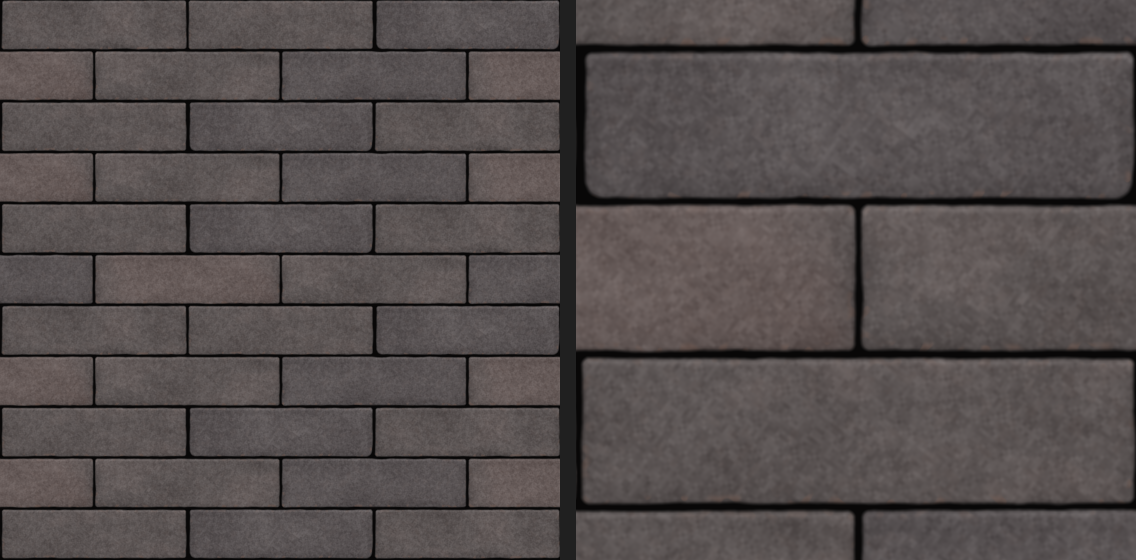
Left, the full canvas; right, a detail of the centre.
This texture is drawn by a three.js fragment shader. Its source:

```glsl
// Dark grey-brown brick wall in running bond with thin black joints.
varying vec2 vUv;

const vec2 GRID = vec2(3.0, 11.0);     // bricks across, courses up
const vec2 OFFSET = vec2(0.0014, 0.0012); // shift of the whole bond
const float JOINT = 0.0042;            // joint width
const float SOFTNESS = 0.0015;         // edge smoothing
const float CORNER = 0.0045;           // usual corner radius
const float WORN_CORNER = 0.011;       // lower corners of the worn brick
const float WOBBLE = 0.0026;           // raggedness of the edges
const float GRAIN = 0.10;              // strength of the fine grain
const float MOTTLE = 0.075;            // strength of the broad blotches

const vec3 JOINT_COLOR = vec3(0.03, 0.028, 0.028);
const vec3 GREY = vec3(0.359, 0.333, 0.330);
const vec3 COOL = vec3(0.343, 0.321, 0.325);
const vec3 RUSSET = vec3(0.395, 0.350, 0.342);
const vec3 CHIP = vec3(0.48, 0.38, 0.34);

float hash(vec2 p) {
  vec3 q = fract(vec3(p.xyx) * 0.1031);
  q += dot(q, q.yzx + 33.33);
  return fract((q.x + q.y) * q.z);
}

float noise(vec2 p) {
  vec2 i = floor(p);
  vec2 f = fract(p);
  f = f * f * (3.0 - 2.0 * f);
  return mix(mix(hash(i), hash(i + vec2(1.0, 0.0)), f.x),
             mix(hash(i + vec2(0.0, 1.0)), hash(i + 1.0), f.x), f.y);
}

// Each octave is turned so that the lattice does not show
float fbm(vec2 p) {
  float sum = 0.0;
  float amp = 0.5;
  for (int i = 0; i < 4; i++) {
    sum += amp * noise(p);
    p = mat2(1.6, 1.2, -1.2, 1.6) * p + 17.0;
    amp *= 0.5;
  }
  return sum / 0.9375;
}

float roundedBox(vec2 p, vec2 halfSize, float radius) {
  vec2 q = abs(p) - halfSize + radius;
  return length(max(q, 0.0)) + min(max(q.x, q.y), 0.0) - radius;
}

void main() {
  // Running bond: odd courses move by half a brick
  vec2 cell = (vUv - OFFSET) * GRID;
  float row = floor(cell.y);
  float odd = mod(row, 2.0);
  cell.x += 0.5 * odd;
  vec2 p = (fract(cell) - 0.5) / GRID;

  // Six brick designs, stepped sideways in every third pair of courses
  float shift = step(3.5, mod(row, 6.0));
  float kind = mod(floor(cell.x) - shift + GRID.x, GRID.x);
  float middle = step(0.5, kind) * step(kind, 1.5);
  float worn = (1.0 - odd) * middle;
  float russet = odd * step(kind, 0.5);
  float cool = max(worn, odd * step(1.5, kind));
  vec2 seed = vec2(37.0, 61.0) * (kind + 3.0 * odd + 1.0);
  vec2 s = p + 0.5;

  // Ragged outline
  vec2 halfSize = 0.5 / GRID - 0.5 * JOINT - worn * vec2(0.0014, 0.0);
  float radius = mix(CORNER, WORN_CORNER, worn * step(p.y, 0.0));
  float d = roundedBox(p - vec2(0.0006 * worn, 0.0), halfSize, radius);
  d += (fbm(s * 45.0 + seed) - 0.5) * WOBBLE;
  float face = 1.0 - smoothstep(-SOFTNESS, SOFTNESS, d);

  // Body colour, russet fading to grey towards the ends
  float blotch = fbm(s * vec2(13.0, 24.0) + seed);
  float ends = smoothstep(0.165, 0.125, abs(p.x) + 0.08 * (blotch - 0.5));
  vec3 color = mix(GREY, COOL, cool * (1.0 - 0.4 * blotch));
  color = mix(color, RUSSET, russet * (0.2 + 0.8 * ends));
  color = mix(color, RUSSET, (1.0 - cool) * 0.35 * smoothstep(0.5, 0.75, blotch));

  // Blotches and fine sandy grain on a turned lattice
  vec2 g = mat2(0.8, 0.6, -0.6, 0.8) * s;
  float grain = 0.5 * noise(g * 210.0 + seed) + 0.5 * noise(g.yx * 430.0 + seed);
  float patches = fbm(g * 60.0 + seed.yx);
  color += MOTTLE * (blotch - 0.5) + 0.04 * (patches - 0.5);
  color += GRAIN * (grain - 0.5);

  // Reddish chips, mostly along the lower edge
  float rim = smoothstep(-0.006, -0.002, d);
  float chips = smoothstep(0.6, 0.85, noise(g * 170.0 + seed + 9.0));
  float lower = smoothstep(0.0, -0.035, p.y);
  color = mix(color, CHIP, chips * (0.05 + rim * (0.15 + 0.3 * lower)));

  // Lit upper arris and darkened rim
  float upper = smoothstep(0.030, 0.040, p.y);
  color += 0.045 * upper * rim;
  color *= 1.0 - 0.07 * smoothstep(-0.016, -0.002, d) * (1.0 - upper);
  color *= 1.0 - 0.2 * smoothstep(-0.003, 0.0, d);

  gl_FragColor = vec4(mix(JOINT_COLOR, color, face), 1.0);
}
```
